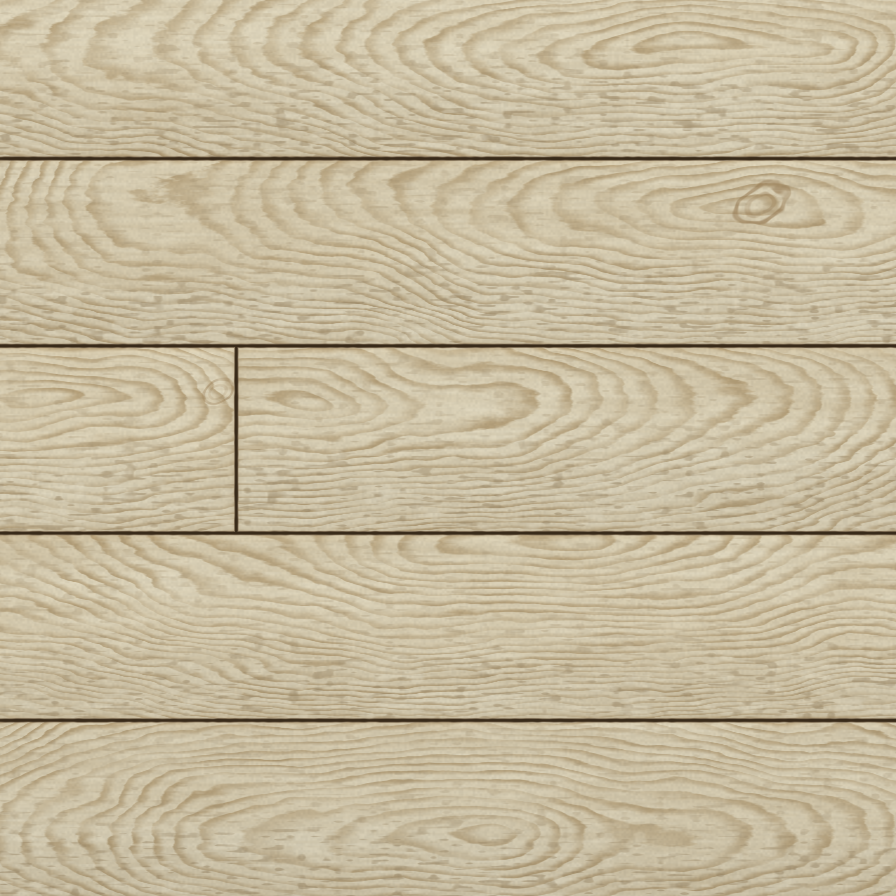
Reproduce this texture procedurally as a three.js fragment shader.

```glsl
varying vec2 vUv;

float hash(vec2 p) {
  vec3 q = fract(vec3(p.xyx) * 0.1031);
  q += dot(q, q.yzx + 33.33);
  return fract((q.x + q.y) * q.z);
}

float noise(vec2 p) {
  vec2 i = floor(p), f = fract(p);
  f = f * f * (3.0 - 2.0 * f);
  return mix(mix(hash(i), hash(i + vec2(1.0, 0.0)), f.x),
             mix(hash(i + vec2(0.0, 1.0)), hash(i + vec2(1.0, 1.0)), f.x), f.y);
}

float fbm(vec2 p) {
  float sum = 0.0, weight = 0.5;
  for (int i = 0; i < 4; i++) {
    sum += weight * noise(p);
    p = p * 2.03 + 17.3;
    weight *= 0.5;
  }
  return sum;
}

// Heart of the arched grain on each board
vec2 grainHeart(float row, float rightBoard) {
  if (row > 2.5) return vec2(0.755, 0.950);
  if (row > 1.5) return vec2(0.852, 0.772);
  if (row > 0.5) return mix(vec2(0.015, 0.552), vec2(0.300, 0.553), rightBoard);
  if (row > -0.5) return vec2(0.620, 0.399);
  return vec2(0.500, 0.067);
}

// Growth lines: nested ovals that stretch into arches and then straight grain
float growthLines(vec2 p, vec2 heart, float seed) {
  vec2 shift = vec2(seed * 7.31, seed * 13.7);
  vec2 d = p - heart;
  d.y += 0.050 * (fbm(p * vec2(4.0, 9.0) + shift) - 0.47) * smoothstep(0.0, 0.12, abs(d.x));
  d.y += 0.014 * (noise(p * vec2(11.0, 32.0) + shift) - 0.5);
  float depth = 0.21 * d.x + 0.035 * (noise(p * vec2(7.0, 5.0) + shift + 40.0) - 0.5);
  float r = length(vec2(d.y, depth));
  r += 0.0045 * (fbm(p * vec2(38.0, 120.0) + shift) - 0.47);
  float phase = fract(r * 85.0 + r * r * 170.0);
  float line = smoothstep(0.35, 0.86, phase) * (1.0 - smoothstep(0.86, 1.0, phase));
  return line * (0.25 + 0.95 * noise(p * vec2(15.0, 55.0) + shift));
}

// Dark rim and faint inner ring of a tilted knot
float knot(vec2 p, vec2 centre, float size) {
  vec2 d = p - centre;
  d = mat2(0.88, -0.48, 0.48, 0.88) * d / size;
  float r = length(d * vec2(0.8, 1.25)) + 0.45 * (noise(p * 75.0) - 0.5);
  float rim = 1.0 - smoothstep(0.04, 0.17, abs(r - 0.95));
  float inner = 1.0 - smoothstep(0.05, 0.18, abs(r - 0.45));
  return (rim + 0.55 * inner) * (0.45 + 0.55 * noise(p * 130.0));
}

void main() {
  vec2 p = vUv;

  // Board layout: full rows, one of them split by an upright joint
  float across = (p.y - 0.196) / 0.209;
  float row = floor(across);
  float v = fract(across);
  float splitRow = step(0.5, row) * step(row, 1.5);
  float rightBoard = splitRow * step(0.2637, p.x);
  float seed = row + 2.0 + 6.0 * rightBoard;
  vec2 shift = vec2(seed * 31.7, seed * 19.1);

  vec3 cream = vec3(0.855, 0.822, 0.725);
  vec3 sand = vec3(0.785, 0.733, 0.615);
  vec3 brown = vec3(0.640, 0.545, 0.385);

  // Soft tonal drift and long fibres
  float drift = fbm(p * vec2(3.0, 14.0) + shift);
  float fibre = noise(p * vec2(22.0, 330.0) + shift);
  float streak = noise(p * vec2(7.0, 120.0) + shift);
  float tone = 0.40 + 0.9 * (drift - 0.47) + 0.40 * (fibre - 0.5) + 0.40 * (streak - 0.5);
  vec3 colour = mix(cream, sand, clamp(tone, 0.0, 1.0));

  float lines = growthLines(p, grainHeart(row, rightBoard), seed);
  colour = mix(colour, brown, clamp(0.62 * lines, 0.0, 0.75));

  // Short open pores and pale brushed flecks, strongest on the plainer lower side
  float plain = 1.0 - smoothstep(0.15, 0.6, v + 0.35 * (drift - 0.47));
  float pores = smoothstep(0.66, 0.90, noise(p * vec2(75.0, 300.0) + shift + 9.0));
  float flecks = smoothstep(0.62, 0.90, noise(p * vec2(55.0, 260.0) + shift + 71.0));
  colour = mix(colour, vec3(0.620, 0.545, 0.415), pores * (0.22 + 0.28 * plain));
  colour = mix(colour, vec3(0.880, 0.850, 0.760), flecks * (0.20 + 0.25 * plain));
  colour *= 1.0 - 0.030 * plain + 0.035 * (hash(vec2(seed, 4.0)) - 0.5);
  colour *= 1.0 + 0.05 * (noise(p * 380.0) - 0.5);

  // Knots
  float knots = knot(p, vec2(0.852, 0.772), 0.024);
  knots += 0.65 * knot(p, vec2(0.244, 0.563), 0.016);
  colour = mix(colour, vec3(0.570, 0.455, 0.300), clamp(0.65 * knots, 0.0, 0.8));

  // Grooves between boards, with a worn bevel and a light upper lip
  float seam = min(v, 1.0 - v) * 0.209;
  float joint = mix(1.0, abs(p.x - 0.2637), splitRow);
  float gap = min(seam, joint) + 0.0005 * (noise(p * 160.0) - 0.5);
  colour *= 1.0 + 0.035 * smoothstep(0.945, 0.975, v);
  colour = mix(colour, brown, 0.45 * exp(-max(gap, 0.0) / 0.003));
  colour = mix(colour, vec3(0.430, 0.360, 0.270), 1.0 - smoothstep(0.0014, 0.0032, gap));
  colour = mix(colour, vec3(0.220, 0.165, 0.100), 1.0 - smoothstep(0.0007, 0.0021, gap));

  gl_FragColor = vec4(colour, 1.0);
}
```
